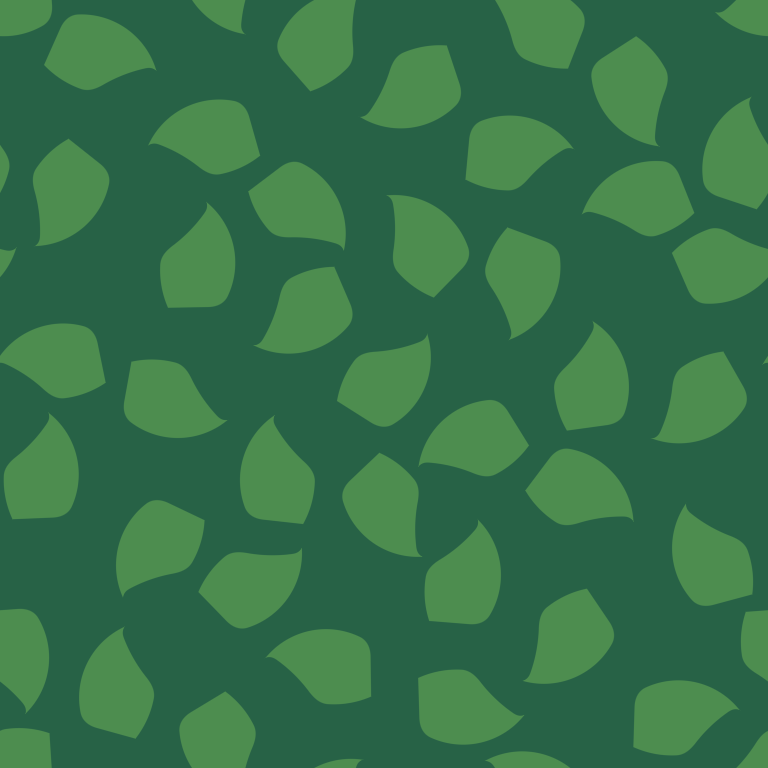
Give the GLSL for this pattern, as a WebGL 2 fragment shader.

```glsl
#version 300 es
precision highp float;
// Flat two-tone foliage: separate curled leaves scattered on dark green.
// Each leaf is a blend of arcs and a line, turned and flipped at random.
// Centres sit on a wrapping lattice, jittered and then pushed apart.

#define LEAF_COUNT 38
#define LATTICE_STEP 7.0   // rows climbed per lattice column
#define TURN_STEP 11.0     // spreads the directions evenly over the leaves
#define TURN_JITTER 4.0    // random turn, in units of 1 / LEAF_COUNT
#define LEAF_SCALE 0.0868  // canvas size of one leaf unit
#define JITTER_ALONG 0.027 // shift along the tight lattice direction
#define JITTER_ACROSS 0.04 // shift across it
#define MIN_SPACING 0.138  // centres closer than this repel
#define MIN_GAP 0.004      // clear space kept between leaves
#define SEED 4.7

uniform vec2 u_resolution;
out vec4 fragColor;

const float TAU = 6.28319;
const float COUNT = float(LEAF_COUNT);
const vec3 GROUND_GREEN = vec3(0.153, 0.384, 0.275);
const vec3 LEAF_GREEN = vec3(0.302, 0.553, 0.310);
const vec2 TIGHT_DIR = vec2(0.8575, -0.5145);
const vec3 NEIGHBOUR_STEPS = vec3(1.0, 5.0, 6.0);

vec4 hash4(float n) {
  vec4 p = fract(n * vec4(0.1031, 0.1030, 0.0973, 0.1099));
  p += dot(p, p.wzxy + 33.33);
  return fract((p.xxyz + p.yzzw) * p.zywx);
}

vec4 leafRandom(float i) {
  return hash4(i * 7.31 + SEED);
}

// Shortest offset on the wrapping canvas
vec2 wrapOffset(vec2 d) {
  return d - floor(d + 0.5);
}

float smoothMax(float a, float b, float k) {
  float h = max(k - abs(a - b), 0.0) / k;
  return max(a, b) + 0.25 * k * h * h;
}

float circle(vec2 p, vec2 centre, float radius) {
  return length(p - centre) - radius;
}

// Signed distance to a leaf with its stem corner at right, hooked tip at left
float leafDistance(vec2 p) {
  float belly = circle(p, vec2(0.29, 0.58), 1.17);
  float stemSide = dot(p - vec2(0.83, 0.14), vec2(0.894, -0.447));
  float shoulder = circle(p, vec2(-0.23, -0.77), 1.40);
  float hollow = -circle(p, vec2(-1.06, 2.43), 2.20);
  float hook = max(-0.66 - p.x, 0.0);
  hollow -= 10.0 * hook * hook * hook;
  return max(smoothMax(belly, stemSide, 0.16),
             smoothMax(shoulder, hollow, 0.14));
}

vec2 jitteredCentre(float i) {
  i = mod(i + COUNT, COUNT);
  vec2 shift = (2.0 * leafRandom(i).xy - 1.0)
             * vec2(JITTER_ALONG, JITTER_ACROSS);
  return vec2(i, mod(i * LATTICE_STEP, COUNT)) / COUNT
       + shift.x * TIGHT_DIR + shift.y * vec2(-TIGHT_DIR.y, TIGHT_DIR.x);
}

vec2 repulsion(vec2 centre, float neighbour) {
  vec2 away = wrapOffset(centre - jitteredCentre(neighbour));
  float dist = max(length(away), 1e-4);
  return 0.5 * max(MIN_SPACING - dist, 0.0) * away / dist;
}

vec2 leafCentre(float i) {
  vec2 centre = jitteredCentre(i);
  vec2 push = vec2(0.0);
  for (int k = 0; k < 3; k++) {
    push += repulsion(centre, i + NEIGHBOUR_STEPS[k]);
    push += repulsion(centre, i - NEIGHBOUR_STEPS[k]);
  }
  return centre + push;
}

// Distance from uv to leaf i, taking the nearest wrapped copy
float placedLeaf(vec2 uv, float i) {
  vec4 rnd = leafRandom(i);
  vec2 p = wrapOffset(uv - leafCentre(i));
  float angle = TAU * (i * TURN_STEP + TURN_JITTER * rnd.z) / COUNT;
  float c = cos(angle), s = sin(angle);
  p = mat2(c, -s, s, c) * p;
  if (rnd.w < 0.5) p.y = -p.y;
  return leafDistance(p / LEAF_SCALE) * LEAF_SCALE;
}

void main() {
  vec2 uv = gl_FragCoord.xy / u_resolution;

  // Two nearest leaves: the second trims the first to keep a gap
  float nearest = 1e3, second = 1e3;
  for (int i = 0; i < LEAF_COUNT; i++) {
    float d = placedLeaf(uv, float(i));
    second = min(second, max(nearest, d));
    nearest = min(nearest, d);
  }
  float edge = max(nearest, 0.5 * (nearest - second + MIN_GAP));

  // One-pixel edge smoothing
  float blur = 0.7 / min(u_resolution.x, u_resolution.y);
  float cover = 1.0 - smoothstep(-blur, blur, edge);
  fragColor = vec4(mix(GROUND_GREEN, LEAF_GREEN, cover), 1.0);
}
```
